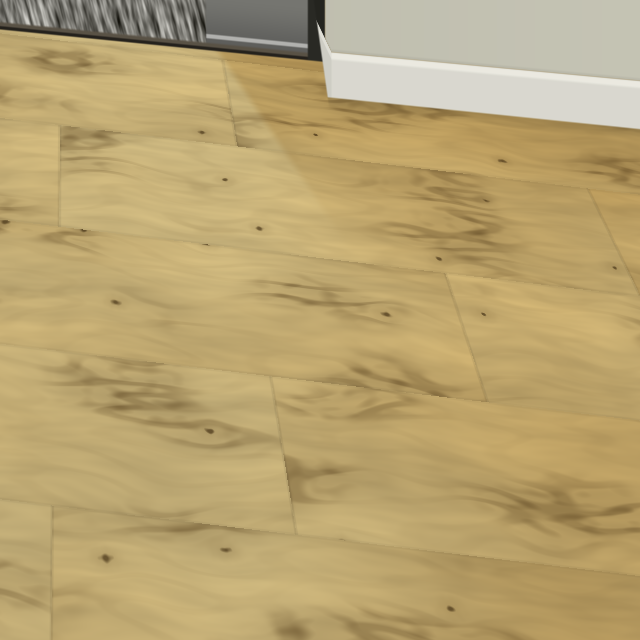
Give the GLSL for this texture, as a WebGL 1 fragment shader.

```glsl
precision highp float;
// Pale oak plank floor in perspective, with a white skirting board and a grey door mat.
uniform vec2 u_resolution;

#define HORIZON 2.4
#define ROW_SLOPE 0.12
#define ROW_DEPTH 0.0575
#define PLANK_LENGTH 1.25
#define KNOT_CHANCE 0.26
#define GRAIN_CONTRAST 0.20
#define EDGE 0.0018
#define OAK vec3(0.765, 0.682, 0.468)
#define HONEY vec3(0.715, 0.595, 0.355)
#define BARK vec3(0.36, 0.27, 0.13)
#define WALL vec3(0.755, 0.75, 0.69)
#define SKIRTING vec3(0.85, 0.845, 0.81)

float hash(vec2 p) {
  p = fract(p * vec2(0.1031, 0.1137) + 0.37);
  p += dot(p, p.yx + 33.33);
  return fract((p.x + p.y) * p.x * 17.3);
}

vec2 hash2(vec2 p) { return vec2(hash(p), hash(p + 41.7)); }

vec2 gradientAt(vec2 cell) {
  float angle = 6.2832 * hash(cell);
  return vec2(cos(angle), sin(angle));
}

float noise(vec2 p) {
  vec2 i = floor(p), f = fract(p);
  vec2 u = f * f * f * (f * (f * 6.0 - 15.0) + 10.0);
  vec2 e = vec2(1.0, 0.0);
  float low = mix(dot(gradientAt(i), f), dot(gradientAt(i + e), f - e), u.x);
  float high = mix(dot(gradientAt(i + e.yx), f - e.yx), dot(gradientAt(i + 1.0), f - 1.0), u.x);
  return mix(low, high, u.y);
}

// Soft mask: 1 where d is positive.
float inside(float d) { return smoothstep(-EDGE, EDGE, d); }

// Soft line of half width w around d = 0.
float line(float d, float w) { return 1.0 - smoothstep(0.3 * w, w, abs(d)); }

vec3 floorColor(vec2 uv) {
  // Perspective plank layout
  float depth = HORIZON - uv.y - ROW_SLOPE * uv.x;
  vec2 ground = vec2((uv.x - 0.1) * HORIZON, 1.0) / depth;
  float across = (ground.y - 0.4587) / ROW_DEPTH;
  float row = floor(across);
  float along = (ground.x - 0.4 - 0.42 * row) / PLANK_LENGTH;
  vec2 plank = vec2(floor(along), row);
  vec2 g = vec2(ground.x, 4.5 * ground.y) + 7.0 * hash2(plank + 20.0);

  // Knots, one per chosen cell, bending the grain around them
  vec2 cellSize = vec2(0.2, 0.13);
  vec2 cell = floor(g / cellSize);
  vec2 r = (fract(g / cellSize) - 0.3 - 0.4 * hash2(cell)) * cellSize;
  float present = step(hash(cell + 7.3), KNOT_CHANCE);
  float size = mix(0.006, 0.014, hash(cell + 3.1));
  float radius = length(r * vec2(1.0, 1.8)) + 0.006 * noise(g * 90.0);
  float knot = present * (1.0 - smoothstep(0.2 * size, size, radius));
  float halo = present * (1.0 - smoothstep(0.0, 0.04, radius));
  vec2 bend = r * vec2(30.0, 50.0);
  g.y -= 0.7 * present * r.y * exp(-dot(bend, bend));

  // Grain from broad bands to fine fibres
  g.y += 0.03 * noise(g * vec2(4.0, 8.0));
  float grain = 0.5 * noise(g * vec2(1.5, 7.0)) + 0.35 * noise(g * vec2(4.0, 32.0))
              + 0.2 * noise(g * vec2(13.0, 90.0));
  float stain = smoothstep(0.04, 0.36, noise(g * vec2(2.6, 9.0) + 11.0));
  float vein = line(noise(g * vec2(5.0, 26.0) + 5.0), 0.16);
  float fleck = max(noise(g * vec2(20.0, 60.0)), 0.0);

  // Plank tone, warmer to the right
  float warmth = 0.55 * smoothstep(0.4, 1.0, uv.x + 0.15 * uv.y) + 0.4 * (hash(plank + 9.0) - 0.4);
  vec3 color = mix(OAK, HONEY, clamp(warmth + 0.3 * noise(g * vec2(2.0, 5.0)), -0.15, 1.0));
  color *= 1.0 + GRAIN_CONTRAST * grain;
  color *= 1.03 - 0.05 * (1.0 - smoothstep(0.1, 0.5, uv.y));
  color = mix(color, BARK, stain * (0.10 + 0.22 * vein + 0.5 * fleck) + 0.04 * vein);
  color = mix(color, BARK, 0.13 * halo);
  color = mix(color, BARK * 0.85, 0.75 * knot);

  // Tight seams
  float rowGap = (0.5 - abs(fract(across) - 0.5)) * ROW_DEPTH * depth * depth;
  float endGap = (0.5 - abs(fract(along) - 0.5)) * PLANK_LENGTH * depth / HORIZON;
  color *= 1.0 - 0.04 * line(rowGap, 0.004) - 0.07 * line(endGap, 0.004);

  // Slanted shade cast from the doorway
  float shade = smoothstep(-0.006, 0.012, uv.x - 0.345 + 0.667 * (uv.y - 0.909));
  return color * mix(vec3(1.0), vec3(0.93, 0.88, 0.78), shade * smoothstep(0.58, 0.86, uv.y));
}

vec3 matColor(vec2 uv, float rise) {
  // Ribbed pile on the left, smooth metal on the right
  vec2 rib = vec2(uv.x + 0.25 * uv.y, uv.y);
  float pile = noise(rib * vec2(130.0, 14.0)) + 0.5 * noise(rib * vec2(260.0, 45.0));
  vec3 ribbed = vec3(0.49, 0.485, 0.46) + 0.5 * pile;
  vec3 metal = mix(vec3(0.36, 0.36, 0.35), vec3(0.46, 0.46, 0.44), smoothstep(0.0, 0.09, rise));
  metal += 0.32 * line(rise - 0.022, 0.005);
  vec3 color = mix(ribbed, metal, inside(uv.x - 0.322));
  color = mix(vec3(0.35, 0.32, 0.27), color, smoothstep(0.009, 0.014, rise));
  color *= 1.0 - 0.6 * line(rise - 0.002, 0.005);
  return mix(color, vec3(0.16, 0.16, 0.14), inside(uv.x - 0.481));
}

void main() {
  vec2 uv = gl_FragCoord.xy / u_resolution;
  vec3 color = floorColor(uv);

  // Door mat and dark door jamb
  float rise = uv.y - 0.954 + 0.1 * uv.x;
  color = mix(color, matColor(uv, rise), inside(rise) * inside(0.508 - uv.x) * inside(uv.x + 0.1));

  // Skirting board with a turned corner, below the wall
  float top = max(0.919 - 0.093 * (uv.x - 0.514), 0.967 - 2.1 * (uv.x - 0.495));
  float bottom = 0.848 - 0.102 * (uv.x - 0.512);
  float left = uv.x - 0.495 - 0.143 * (0.967 - uv.y);
  vec3 board = SKIRTING + 0.07 * line(uv.y - top + 0.006, 0.008);
  board *= 1.0 - 0.05 * inside(0.518 - uv.x);
  color *= 1.0 - 0.12 * inside(left) * (1.0 - smoothstep(0.0, 0.02, bottom - uv.y));
  color = mix(color, board, inside(left) * inside(uv.y - bottom) * inside(top - uv.y));
  vec3 wall = WALL * (0.97 + 0.05 * uv.x) * (1.0 - 0.05 * line(uv.y - top, 0.006));
  color = mix(color, wall, inside(uv.x - 0.508) * inside(uv.y - top));

  gl_FragColor = vec4(color, 1.0);
}
```
